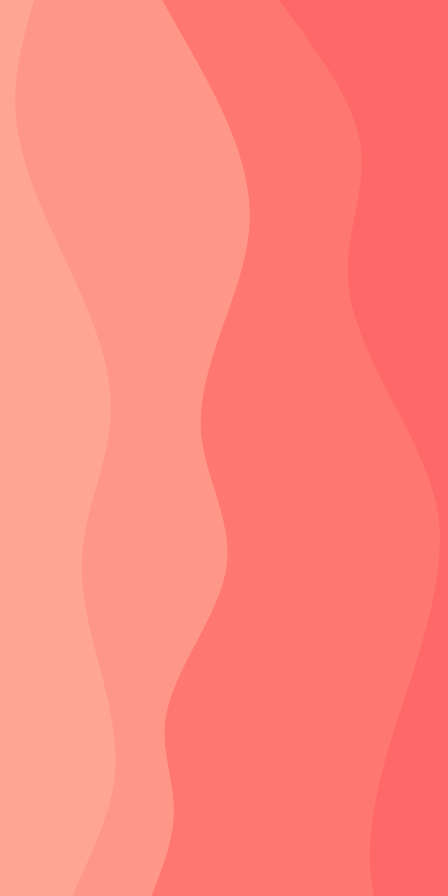
Reproduce this background procedurally as a Shadertoy shader.

```glsl
// Four flat coral bands, from pale peach at the left to deep coral at the right.
// Each boundary is a wavy vertical line that eases with smoothstep between
// its turning points; bands are layered from right to left.

#define GRID vec2(384.0, 768.0)       // design grid spanning the canvas
#define PEACH vec3(1.000, 0.651, 0.573)
#define SALMON vec3(1.000, 0.592, 0.533)
#define CORAL vec3(1.000, 0.471, 0.439)
#define DEEP_CORAL vec3(1.000, 0.408, 0.408)
#define EDGE_SOFTNESS 0.5             // half width of the edge blend, in pixels

const int TURNS = 7;

// Turning points (x, depth below the top); the outer ones lie off canvas
const vec2 LEFT_WAVE[TURNS] = vec2[TURNS](
    vec2(49, -100), vec2(13, 87), vec2(95, 350), vec2(70, 485),
    vec2(99, 652), vec2(39, 852), vec2(39, 1000));
const vec2 MIDDLE_WAVE[TURNS] = vec2[TURNS](
    vec2(95, -130), vec2(214, 185), vec2(172, 363), vec2(195, 474),
    vec2(141, 628), vec2(149, 695), vec2(113, 835));
const vec2 RIGHT_WAVE[TURNS] = vec2[TURNS](
    vec2(187, -112), vec2(310, 138), vec2(298, 232), vec2(377, 460),
    vec2(317, 735), vec2(346, 888), vec2(346, 1000));

// Horizontal position of a wave: a sum of eased steps between its turns
float waveX(vec2 turns[TURNS], float depth) {
    float x = turns[0].x;
    for (int i = 1; i < TURNS; i++) {
        float ease = smoothstep(turns[i - 1].y, turns[i].y, depth);
        x += (turns[i].x - turns[i - 1].x) * ease;
    }
    return x;
}

// Antialiased coverage of the area to the left of a wave
float leftOf(vec2 turns[TURNS], vec2 p) {
    float side = p.x - waveX(turns, p.y);
    float blend = EDGE_SOFTNESS * length(vec2(dFdx(side), dFdy(side)));
    return 1.0 - smoothstep(-blend, blend, side);
}

void mainImage(out vec4 fragColor, in vec2 fragCoord) {
    vec2 uv = fragCoord / iResolution.xy;
    vec2 p = vec2(uv.x, 1.0 - uv.y) * GRID;

    // Layer the lighter bands over the deep base
    vec3 color = DEEP_CORAL;
    color = mix(color, CORAL, leftOf(RIGHT_WAVE, p));
    color = mix(color, SALMON, leftOf(MIDDLE_WAVE, p));
    color = mix(color, PEACH, leftOf(LEFT_WAVE, p));

    fragColor = vec4(color, 1.0);
}
```
